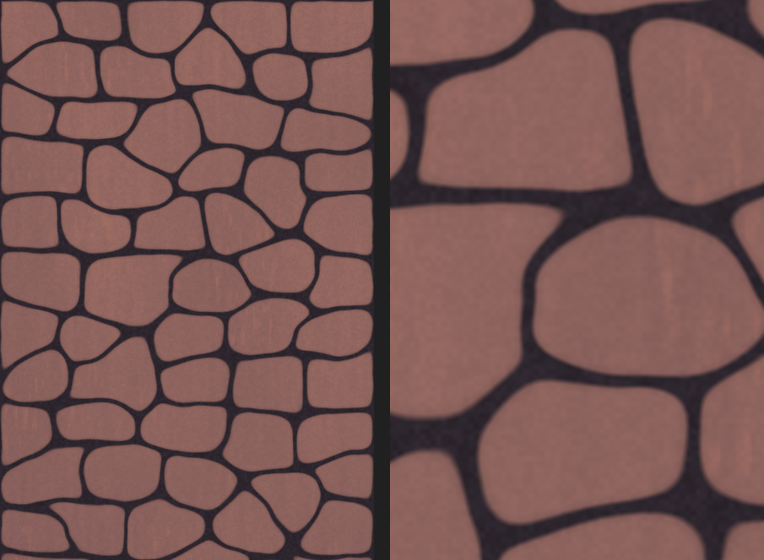
Left: the whole. Right: its middle third, enlarged.
A WebGL 1 fragment shader for this texture:

```glsl
precision highp float;
uniform vec2 u_resolution;

// Layout, in units of the canvas height
const vec2 GRID = vec2(5.0, 11.0);      // stones across and up
const float JITTER = 0.54;              // scatter of stone centres, in cells
const float STAGGER = 0.36;             // shift between neighbouring rows
const float SIZE_SPREAD = 0.5;          // variation of stone proportions
const float WARP = 0.026;               // slow bending of the joints
const float WOBBLE = 0.0022;            // hand drawn unevenness
const float JOINT = 0.0039;             // half width of a joint
const float ROUNDING = 0.0072;          // corner rounding
const float SOFTNESS = 0.0021;          // blur of the joint edge
const float FRAME_INSET = 0.0015;

// Colours
const vec3 STONE_COOL = vec3(0.525, 0.368, 0.356);
const vec3 STONE_WARM = vec3(0.605, 0.422, 0.386);
const vec3 STREAK = vec3(0.66, 0.44, 0.385);
const vec3 MORTAR = vec3(0.175, 0.145, 0.175);
const float GRAIN = 0.05;

vec2 hash2(vec2 p) {
  vec3 q = fract(p.xyx * vec3(0.1031, 0.1030, 0.0973));
  q += dot(q, q.yzx + 33.33);
  return fract((q.xx + q.yz) * q.zy);
}

float noise(vec2 p) {
  vec2 i = floor(p), f = fract(p);
  f = f * f * (3.0 - 2.0 * f);
  float low = mix(hash2(i).x, hash2(i + vec2(1.0, 0.0)).x, f.x);
  float high = mix(hash2(i + vec2(0.0, 1.0)).x, hash2(i + 1.0).x, f.x);
  return mix(low, high, f.y);
}

vec2 noise2(vec2 p) {
  return vec2(noise(p + 17.0), noise(p + 71.0)) - 0.5;
}

bool insideGrid(vec2 id) {
  return id.x > -0.5 && id.x < GRID.x - 0.5 && id.y < GRID.y - 0.5;
}

// Squarish distance to a stone centre (x) and its gradient (yz)
vec3 stoneField(vec2 p, vec2 id, vec2 cell) {
  vec2 shift = (hash2(id + 40.0) - 0.5) * JITTER;
  shift.x += (mod(id.y, 2.0) - 0.5) * STAGGER;
  vec2 size = cell * (1.0 + (hash2(id + 90.0) - 0.5) * SIZE_SPREAD);
  vec2 q = (p - (id + 0.5 + shift) * cell) / size;
  vec2 a = abs(q);
  float d = max(pow(dot(a * a, a), 1.0 / 3.0), 0.0001);
  return vec3(d, sign(q) * a * a / (d * d * size));
}

// Rounded distance to the nearest joint (x) and the stone id (yz)
vec3 stoneWall(vec2 p, vec2 cell, float frame) {
  vec2 base = floor(p / cell), nearest = base;
  vec3 own = vec3(100.0, 0.0, 0.0);
  for (int y = -2; y <= 2; y++) {
    for (int x = -2; x <= 2; x++) {
      vec2 id = base + vec2(float(x), float(y));
      vec3 field = stoneField(p, id, cell);
      if (insideGrid(id) && field.x < own.x) {
        own = field;
        nearest = id;
      }
    }
  }
  float sum = exp(-max(frame, 0.0) / ROUNDING);
  for (int y = -2; y <= 2; y++) {
    for (int x = -2; x <= 2; x++) {
      vec2 id = base + vec2(float(x), float(y));
      vec2 apart = abs(id - nearest);
      if (insideGrid(id) && apart.x + apart.y > 0.5) {
        vec3 other = stoneField(p, id, cell);
        float slope = max(length(other.yz - own.yz), 3.0);
        sum += exp(-(other.x - own.x) / slope / ROUNDING);
      }
    }
  }
  return vec3(-ROUNDING * log(max(sum, 0.000001)), nearest);
}

void main() {
  vec2 uv = gl_FragCoord.xy / u_resolution.y;
  float aspect = u_resolution.x / u_resolution.y;
  vec2 wobble = noise2(uv * 45.0) * WOBBLE;

  // Joints between stones, with a thin frame left, right and on top
  vec2 p = uv + noise2(uv * 11.0) * WARP + wobble;
  float frame = min(min(uv.x, aspect - uv.x), 1.0 - uv.y) + wobble.x + FRAME_INSET;
  vec3 wall = stoneWall(p, vec2(aspect, 1.0) / GRID, frame);
  float joint = JOINT * (0.85 + 0.3 * noise(uv * 19.0));
  float soft = max(SOFTNESS, 0.75 / u_resolution.y);
  float stoneMask = smoothstep(joint - soft, joint + soft, wall.x);

  // Stone tint: broad patches, vertical brushing and fine grain
  float patches = noise(uv * vec2(5.0, 4.0) + 8.0);
  float brushing = noise(uv * vec2(95.0, 9.0)) - 0.5;
  float grain = noise(uv * 310.0) + 0.5 * noise(uv * 150.0 + 5.0) - 0.75;
  float tint = 0.12 + 0.45 * patches + 0.2 * uv.y + 0.25 * brushing;
  tint += 0.12 * (hash2(wall.yz + 7.0).x - 0.5);
  vec3 stone = mix(STONE_COOL, STONE_WARM, clamp(tint, 0.0, 1.0));
  float dry = smoothstep(0.6, 0.95, noise(uv * vec2(170.0, 38.0) + 3.0));
  stone = mix(stone, STREAK, 0.35 * dry * smoothstep(0.45, 0.8, noise(uv * 7.0 + 30.0)));
  stone *= 1.0 + GRAIN * grain;
  stone *= mix(0.93, 1.0, smoothstep(joint, joint + 0.006, wall.x));

  vec3 mortar = MORTAR * (1.0 + 0.22 * grain);
  gl_FragColor = vec4(mix(mortar, stone, stoneMask), 1.0);
}
```
